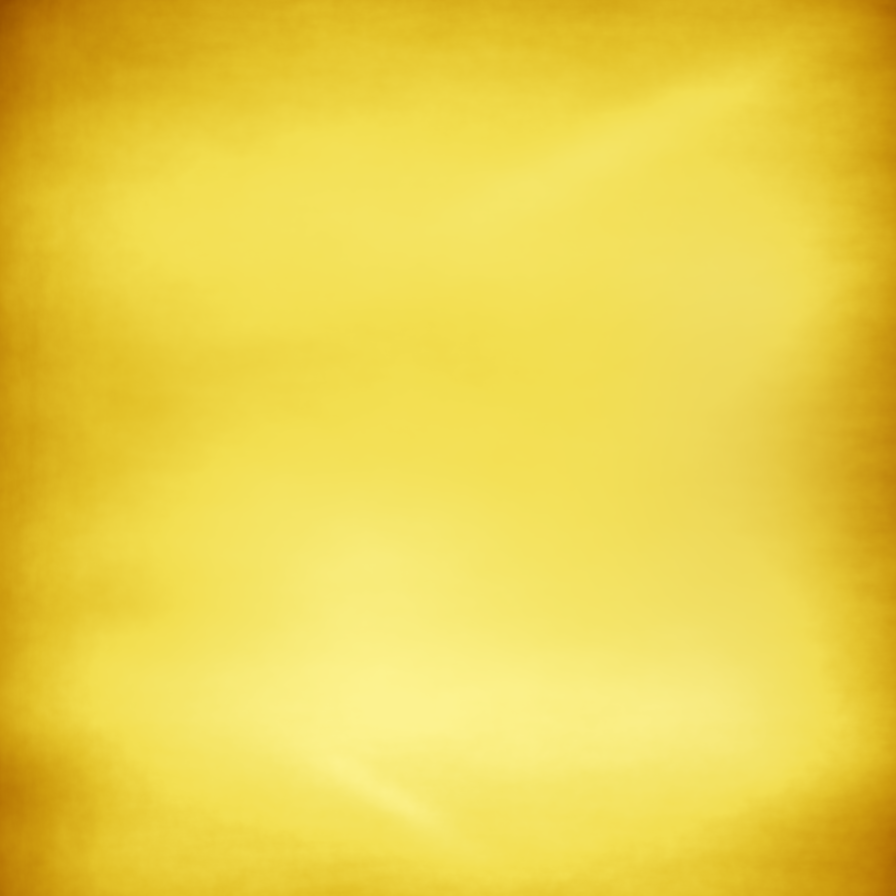
Reproduce this background procedurally as a WebGL 1 fragment shader.

```glsl
precision highp float;
// Weathered golden backdrop: cloudy pale glows, dark amber edges and fine brushed grain.

uniform vec2 u_resolution;

#define BASE_TONE 3.25
#define CLOUD_AMOUNT 0.55
#define BRUSH_AMOUNT 0.28
#define GRAIN_AMOUNT 0.22
#define HAZE_AMOUNT 0.45
#define AMBER vec3(0.58, 0.31, 0.0)
#define BRONZE vec3(0.72, 0.47, 0.02)
#define OCHRE vec3(0.81, 0.62, 0.06)
#define GOLD vec3(0.89, 0.76, 0.16)
#define YELLOW vec3(0.95, 0.87, 0.31)
#define LEMON vec3(0.96, 0.90, 0.41)
#define CREAM vec3(0.99, 0.95, 0.56)

// Pseudo-random gradient direction of a lattice point
vec2 gradientAt(vec2 cell) {
  vec3 h = fract(cell.xyx * vec3(0.1031, 0.1030, 0.0973));
  h += dot(h, h.yzx + 33.33);
  float angle = 6.2832 * fract((h.x + h.y) * h.z);
  return vec2(cos(angle), sin(angle));
}

float gradientNoise(vec2 p) {
  vec2 i = floor(p);
  vec2 f = fract(p);
  vec2 u = f * f * f * (f * (f * 6.0 - 15.0) + 10.0);
  float a = dot(gradientAt(i), f);
  float b = dot(gradientAt(i + vec2(1.0, 0.0)), f - vec2(1.0, 0.0));
  float c = dot(gradientAt(i + vec2(0.0, 1.0)), f - vec2(0.0, 1.0));
  float d = dot(gradientAt(i + 1.0), f - 1.0);
  return mix(mix(a, b, u.x), mix(c, d, u.x), u.y);
}

float fbm(vec2 p) {
  float sum = 0.0;
  float weight = 0.6;
  for (int i = 0; i < 5; i++) {
    sum += weight * gradientNoise(p);
    p = mat2(1.6, 1.2, -1.2, 1.6) * p + 7.3;
    weight *= 0.55;
  }
  return sum;
}

// Soft elliptical spot, tilted by an angle in radians
float spot(vec2 p, vec2 center, vec2 radius, float tilt) {
  vec2 d = p - center;
  float c = cos(tilt);
  float s = sin(tilt);
  d = vec2(c * d.x + s * d.y, c * d.y - s * d.x) / radius;
  return exp(-dot(d, d));
}

// Tone 0 is bronze and 5 is cream; amber lies below zero
vec3 goldRamp(float tone) {
  vec3 color = mix(AMBER, BRONZE, clamp(tone + 1.0, 0.0, 1.0));
  color = mix(color, OCHRE, clamp(tone, 0.0, 1.0));
  color = mix(color, GOLD, clamp(tone - 1.0, 0.0, 1.0));
  color = mix(color, YELLOW, clamp(tone - 2.0, 0.0, 1.0));
  color = mix(color, LEMON, clamp(tone - 3.0, 0.0, 1.0));
  return mix(color, CREAM, clamp(tone - 4.0, 0.0, 1.0));
}

float edgeShade(vec2 p) {
  return 2.3 * exp(-p.x / 0.10) + 2.2 * exp((p.x - 1.0) / 0.09)
       + 1.6 * exp((p.y - 1.0) / 0.11) + 1.0 * exp(-p.y / 0.06);
}

// Broad bright and dark areas
float glows(vec2 p) {
  float g = 0.65 * spot(p, vec2(0.45, 0.75), vec2(0.36, 0.10), 0.0);
  g += 0.75 * spot(p, vec2(0.84, 0.67), vec2(0.13, 0.08), 0.0);
  g += 0.80 * spot(p, vec2(0.73, 0.86), vec2(0.22, 0.035), 0.45);
  g += 1.00 * spot(p, vec2(0.42, 0.38), vec2(0.24, 0.09), -0.1);
  g += 1.75 * spot(p, vec2(0.50, 0.20), vec2(0.40, 0.11), -0.08);
  g += 0.70 * spot(p, vec2(0.82, 0.25), vec2(0.14, 0.12), 0.0);
  g += 0.70 * spot(p, vec2(0.45, 0.10), vec2(0.11, 0.018), -0.55);
  g -= 0.40 * spot(p, vec2(0.48, 0.61), vec2(0.28, 0.07), 0.0);
  g -= 0.55 * spot(p, vec2(0.16, 0.32), vec2(0.12, 0.06), 0.0);
  g -= 0.60 * spot(p, vec2(0.14, 0.54), vec2(0.13, 0.13), 0.0);
  g -= 0.90 * spot(p, vec2(0.97, 0.50), vec2(0.13, 0.15), 0.0);
  g -= 1.00 * spot(p, vec2(0.02, 0.11), vec2(0.09, 0.07), 0.0);
  g -= 1.10 * spot(p, vec2(0.96, 0.06), vec2(0.16, 0.07), 0.0);
  return g - 0.50 * spot(p, vec2(0.05, 0.96), vec2(0.28, 0.12), 0.0);
}

void main() {
  vec2 p = gl_FragCoord.xy / u_resolution;
  float shade = edgeShade(p);

  // Surface texture is calm in the middle and rough near the edges
  float rough = clamp(0.25 + 0.5 * shade + 0.7 * smoothstep(0.28, 0.05, p.y), 0.25, 1.0);
  float leftSide = smoothstep(0.25, 0.0, p.x);
  float cloud = fbm(p * vec2(4.0, 6.0) + 3.0);
  float brush = mix(fbm(p * vec2(9.0, 42.0)), fbm(p * vec2(40.0, 8.0)), leftSide);
  float grain = fbm(p * 65.0);

  float tone = BASE_TONE + glows(p) - shade;
  tone += CLOUD_AMOUNT * cloud * (0.4 + rough);
  tone += rough * (BRUSH_AMOUNT * brush + GRAIN_AMOUNT * grain);

  // Pale haze over the right side
  vec3 color = goldRamp(tone);
  float haze = spot(p, vec2(0.82, 0.50), vec2(0.12, 0.28), 0.0);
  color = mix(color, vec3(0.91, 0.82, 0.40), HAZE_AMOUNT * haze);
  gl_FragColor = vec4(color, 1.0);
}
```
